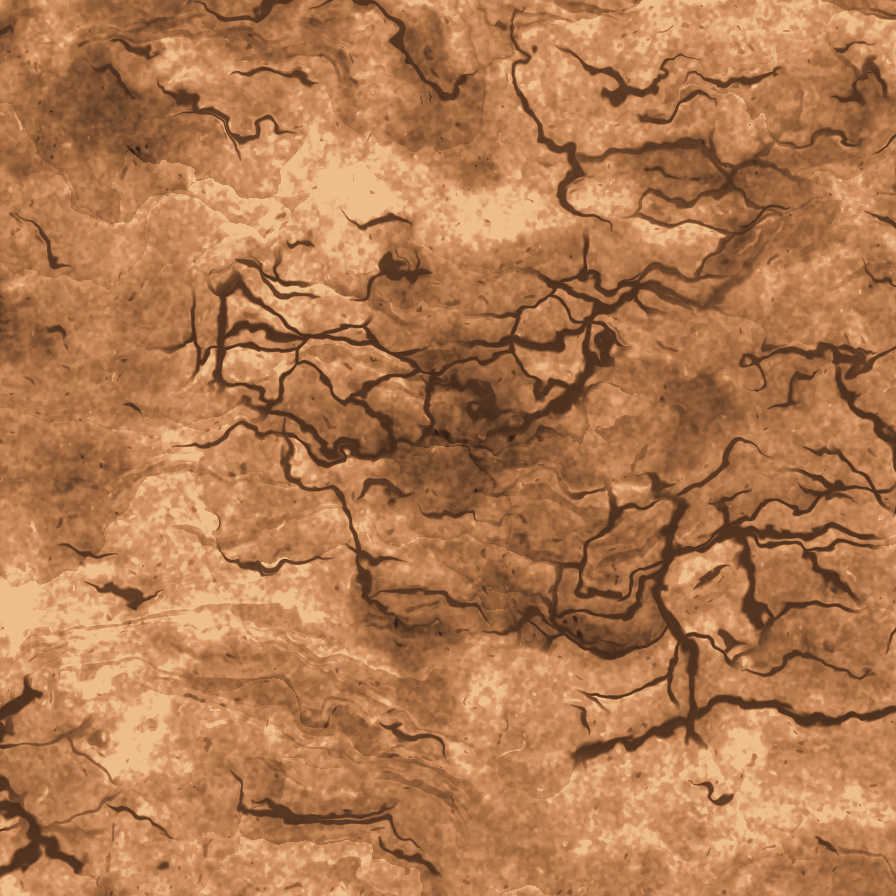
This texture is drawn by a Shadertoy shader. Its source:

```glsl
vec3 hash3(vec2 p) {
    vec3 q = fract(p.xyx * vec3(.1031, .1030, .0973));
    q += dot(q, q.yxz + 33.33);
    return fract((q.xxy + q.yzz) * q.zyx);
}

// Smooth cellular noise: random values blended around jittered centres
float cellNoise(vec2 p) {
    vec2 cell = floor(p), f = fract(p);
    float sum = 0., total = 0.;
    for (int j = -1; j <= 1; j++)
    for (int i = -1; i <= 1; i++) {
        vec2 g = vec2(i, j);
        vec3 h = hash3(cell + g);
        vec2 r = g + h.xy - f;
        float weight = exp(-7. * dot(r, r));
        sum += weight * h.z;
        total += weight;
    }
    return sum / total;
}

float fbm(vec2 p, int octaves) {
    float sum = 0., total = 0., amp = .5;
    for (int i = 0; i < octaves; i++) {
        sum += amp * cellNoise(p);
        total += amp;
        amp *= .55;
        p = mat2(1.99, .22, -.22, 1.99) * p + 17.3;
    }
    return sum / total;
}

// Angular plates: x = distance to border, y = upward facing of that border, z = id
vec3 plates(vec2 p) {
    vec2 cell = floor(p), f = fract(p), home = vec2(0), centre = vec2(0);
    float best = 9., id = 0.;
    for (int j = -1; j <= 1; j++)
    for (int i = -1; i <= 1; i++) {
        vec2 g = vec2(i, j);
        vec3 h = hash3(cell + g);
        vec2 r = g + h.xy - f;
        if (dot(r, r) < best) {
            best = dot(r, r);
            home = g;
            centre = r;
            id = h.z;
        }
    }
    float border = 9., facing = 0.;
    for (int j = -2; j <= 2; j++)
    for (int i = -2; i <= 2; i++) {
        vec2 g = home + vec2(i, j);
        vec2 r = g + hash3(cell + g).xy - f;
        vec2 across = r - centre;
        if (dot(across, across) > 1e-5) {
            vec2 n = normalize(across);
            float d = dot(.5 * (centre + r), n);
            if (d < border) {
                border = d;
                facing = n.y;
            }
        }
    }
    return vec3(border, facing, id);
}

// Distance to scattered, tapered, mostly level fissures
float fissures(vec2 p, float scale, float density, float width) {
    p *= scale;
    vec2 cell = floor(p), f = fract(p);
    float nearest = 1.;
    for (int j = -1; j <= 1; j++)
    for (int i = -1; i <= 1; i++) {
        vec2 g = vec2(i, j);
        vec3 h = hash3(cell + g + 200.);
        if (fract(h.z * 13.) > density) continue;
        float angle = 2.2 * (h.z - .5) * abs(h.x - .3) * 2. - .1;
        vec2 r = f - g - h.xy;
        r = mat2(cos(angle), -sin(angle), sin(angle), cos(angle)) * r;
        float len = .2 + .55 * h.y;
        float bend = .06 * sin(r.x * 8. + h.x * 6.);
        float taper = width * (1. - r.x * r.x / (len * len));
        float d = abs(r.y + bend) - taper + max(abs(r.x) - len, 0.);
        nearest = min(nearest, d);
    }
    return nearest / scale;
}

// Isolated pits and pale crumbs: negative or positive
float specks(vec2 p) {
    vec3 h = hash3(floor(p) + 400.);
    float d = length(fract(p) - .35 - .3 * h.xy);
    float dot1 = 1. - smoothstep(.1, .12 + .25 * h.x, d);
    return dot1 * (step(.94, h.z) - 1.5 * step(h.z, .09));
}

vec3 sandstone(float tone) {
    vec3 c = mix(vec3(.20, .12, .08), vec3(.66, .43, .26), clamp((tone - .2) / .46, 0., 1.));
    c = mix(c, vec3(.84, .58, .39), clamp((tone - .66) / .18, 0., 1.));
    return mix(c, vec3(.93, .745, .54), clamp((tone - .84) / .09, 0., 1.));
}

void mainImage(out vec4 fragColor, in vec2 fragCoord) {
    vec2 p = fragCoord / iResolution.y;
    vec2 q = p + .16 * (vec2(fbm(p * 5., 5), fbm(p * 5. + 31., 5)) - .5);

    // Weathered surface
    float tone = .79 + .42 * (fbm(q * 4. + 9., 5) - .5);
    vec2 bed = q + vec2(0, .25 * cellNoise(p * 2.5 + 5.));
    float strata = fbm(bed * vec2(5, 30) + 40., 4);
    float layered = smoothstep(.35, .65, cellNoise(p * 4. + 12.));
    tone += layered * (.25 * (strata - .5) - .22 * smoothstep(.6, .75, strata));
    tone -= .2 * smoothstep(.52, .72, fbm(q * vec2(5, 8) + 70., 4));
    tone += .13 * smoothstep(.54, .7, fbm(q * 7. + 90., 4));

    // Broken slabs and smaller chips, lit from above
    vec3 slab = plates(q * vec2(3.6, 5.) + 2.);
    vec3 chip = plates(q * vec2(9, 13) + 50.);
    float rubble = smoothstep(.52, .72, cellNoise(p * 4.5 + 20.));
    tone += .09 * (slab.z - .5) + .06 * slab.y * exp(-slab.x * 14.);
    tone += rubble * (.14 * (chip.z - .5) + .08 * chip.y * exp(-chip.x * 9.));

    // Grain and specks
    tone += .13 * (cellNoise(p * 210.) - .5) + .12 * (cellNoise(p * 95. + 8.) - .5);
    tone += .13 * specks(q * 65.);

    // Cracks that open and close along plate borders
    float open = smoothstep(.5, .72, cellNoise(p * 6. + 3.));
    float slabCrack = open * (1. - smoothstep(.025 * open - .01, .025 * open + .012, slab.x));
    float chipCrack = rubble * open * (1. - smoothstep(.02, .06, chip.x));

    // Free fissures with soft shadows
    float longCut = fissures(q, 4.5, .45, .022);
    float shortCut = fissures(q + .37, 13., .28, .05);
    float cut = min(longCut, shortCut);
    float fissure = 1. - smoothstep(-.0015, .002, cut);
    tone -= .07 * exp(-max(cut, 0.) * 110.) + .08 * open * exp(-slab.x * 22.);

    float dark = max(max(slabCrack, chipCrack), fissure * .9);
    tone = mix(tone, .27, dark * .9);
    fragColor = vec4(sandstone(tone), 1);
}
```
